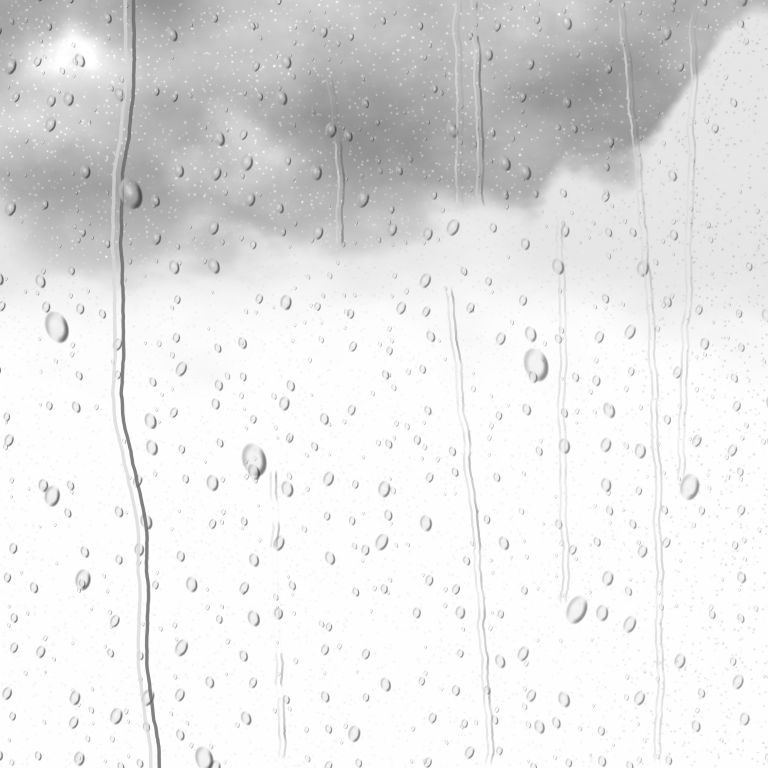
Write a Shadertoy shader that draws this texture.

```glsl
// Rain drops and running water trails on a window before a grey cloudy sky.
#define CLOUD_TONE 0.70
#define CLOUD_ROUGHNESS 0.28
#define DROP_SHADOW 0.50
#define GLINT 0.60
#define RIM_TONE 0.78
#define DARK_WATER 0.42
#define PALE_WATER 0.85
#define TRAIL_WIDTH 0.0014

float hash(vec2 p) {
  vec3 q = fract(p.xyx * 0.1031);
  q += dot(q, q.yzx + 33.33);
  return fract((q.x + q.y) * q.z);
}

vec2 hash2(vec2 p) { return vec2(hash(p), hash(p + 17.0)) - 0.5; }

float noise(vec2 p) {
  vec2 i = floor(p), f = fract(p), e = vec2(1, 0);
  f = f * f * (3.0 - 2.0 * f);
  return mix(mix(hash(i), hash(i + e), f.x), mix(hash(i + e.yx), hash(i + 1.0), f.x), f.y);
}

float fbm(vec2 p) {
  float sum = 0.0, amp = 0.5;
  for (int i = 0; i < 5; i++) {
    sum += amp * noise(p);
    p = mat2(1.6, 1.2, -1.2, 1.6) * p + 7.3;
    amp *= 0.5;
  }
  return sum;
}

// Lower outline of the cloud bank
float cloudMask(vec2 p, float rough) {
  float edge = 0.665 + 0.08 * exp(-18.0 * p.x) + 0.05 * smoothstep(0.2, 0.6, p.x)
    + 0.07 * smoothstep(0.68, 0.74, p.x) + 0.2 * smoothstep(0.82, 0.97, p.x);
  float soft = mix(0.045, 0.022, smoothstep(0.5, 0.75, p.x));
  return smoothstep(-soft, soft, p.y - edge + 0.16 * rough);
}

float sky(vec2 p, float mask, float rough) {
  vec2 w = p + 0.1 * (vec2(fbm(p * 11.0), fbm(p * 11.0 + 31.0)) - 0.48);
  // Light and dark patches: center, radii; then tone shift
  vec4 patches[10] = vec4[10](vec4(0.45, 1, 0.24, 0.08), vec4(0.7, 0.98, 0.1, 0.05),
    vec4(0.08, 0.92, 0.07, 0.03), vec4(0.06, 0.84, 0.12, 0.06), vec4(0.345, 0.82, 0.05, 0.045),
    vec4(0.28, 0.76, 0.04, 0.03), vec4(0.48, 0.85, 0.16, 0.07), vec4(0.77, 0.89, 0.12, 0.08),
    vec4(0.22, 0.98, 0.06, 0.05), vec4(0.03, 0.77, 0.08, 0.05));
  float shifts[10] = float[10](0.13, 0.1, 0.24, 0.11, 0.22, 0.13, -0.1, -0.11, -0.09, -0.05);
  float cloud = CLOUD_TONE + CLOUD_ROUGHNESS * rough;
  for (int i = 0; i < 10; i++) {
    vec2 d = (w - patches[i].xy) / patches[i].zw;
    cloud += shifts[i] * exp(-dot(d, d));
  }
  float open = mix(0.995, 0.9, smoothstep(0.5, 0.72, p.y + 0.2 * rough));
  return mix(open, cloud, mask);
}

// Lens-like bead: pale left rim, clear middle, dark right crescent
void addDrop(inout float tone, vec2 d, float r, float strength) {
  vec2 q = d / (r * vec2(0.82, 1.12));
  q.x += 0.3 * q.y * sin(r * 5000.0);
  float len = length(q), soft = 0.05 + 0.8 / (r * iResolution.y);
  float body = strength * (1.0 - smoothstep(1.0 - soft, 1.0 + soft, len));
  float rim = smoothstep(0.45, 0.85, len), side = dot(q, vec2(0.87, -0.45));
  vec2 g = q + vec2(0.1, -0.2);
  tone = mix(tone, RIM_TONE, 0.9 * body * rim * smoothstep(0.1, 0.8, -side));
  tone *= 1.0 - body * (0.06 + DROP_SHADOW * rim * smoothstep(0.05, 0.75, side));
  tone = mix(tone, 0.98, GLINT * body * exp(-6.0 * dot(g, g)));
}

// At most one bead per jittered grid cell
void scatterDrops(inout float tone, vec2 p, float grid, float chance, vec2 radii, float strength) {
  vec2 id = floor(p * grid) + grid * 3.0;
  vec2 d = fract(p * grid) - 0.5 - 0.56 * hash2(id);
  float size = hash(id + 41.0);
  if (hash(id + 73.0) < chance) addDrop(tone, d / grid, mix(radii.x, radii.y, size * size), strength);
}

float speck(vec2 p) {
  vec2 id = floor(p), d = fract(p) - 0.5 - 0.7 * hash2(id);
  return exp(-45.0 * dot(d, d)) * smoothstep(0.6, 1.0, hash(id + 5.0));
}

float stroke(float d, float width) {
  float soft = max(0.0008, 0.7 / iResolution.y);
  return 1.0 - smoothstep(width - soft, width + soft, abs(d));
}

// Two parallel water edges: a pale one and a shaded one
void addTrail(inout float tone, float d, float gap, float width, float dark, float visible) {
  tone = mix(tone, PALE_WATER, 0.75 * visible * stroke(d + gap, width));
  tone = mix(tone, DARK_WATER, dark * visible * stroke(d, width));
}

void mainImage(out vec4 fragColor, in vec2 fragCoord) {
  vec2 p = fragCoord / iResolution.xy;
  float rough = fbm(p * vec2(8, 12) + 4.0) - 0.5;
  float mask = cloudMask(p, rough), tone = sky(p, mask, rough);

  // Mist, then small and medium beads
  float mist = speck(p * 97.0) + speck(mat2(0.8, 0.6, -0.6, 0.8) * p * 123.0 + 300.0);
  tone += mist * mix(-0.05 - 0.09 * smoothstep(0.7, 1.0, p.x), 0.18, mask);
  float strength = mix(1.0, 0.7, p.x);
  scatterDrops(tone, p, 46.0, 0.24, vec2(0.002, 0.0042), 0.7 * strength);
  scatterDrops(tone, p + 0.013, 22.0, 0.68, vec2(0.005, 0.0098), strength);

  // Trails: top, bottom; then bend, shade, brokenness
  vec4 ends[8] = vec4[8](vec4(0.588, 0.63, 0.642, 0), vec4(0.81, 1, 0.86, 0),
    vec4(0.908, 0.99, 0.89, 0.37), vec4(0.734, 0.72, 0.739, 0.21), vec4(0.598, 1, 0.603, 0.73),
    vec4(0.618, 1, 0.629, 0.73), vec4(0.434, 0.9, 0.447, 0.68), vec4(0.36, 0.39, 0.37, 0));
  vec3 looks[8] = vec3[8](vec3(0.006, 0.45, 0), vec3(0.02, 0.25, 0), vec3(0.002, 0.22, 0),
    vec3(0, 0.2, 0), vec3(0, 0.12, 0), vec3(0.002, 0.7, 0.9), vec3(0.003, 0.7, 0.8), vec3(0, 0.5, 0.95));
  for (int i = 0; i < 8; i++) {
    vec4 e = ends[i];
    vec3 look = looks[i];
    float k = float(i) * 9.0, t = (e.y - p.y) / (e.y - e.w);
    float x = mix(e.x, e.z, t) + look.x * 4.0 * t * (1.0 - t) + 0.01 * (fbm(vec2(p.y * 28.0, k)) - 0.5);
    float gaps = smoothstep(0.42, 0.55, noise(vec2(p.y * 30.0, k)));
    float flow = 0.4 + 0.7 * noise(vec2(p.y * 65.0, k + 40.0));
    float inside = smoothstep(0.0, 0.03, t) * smoothstep(0.0, 0.03, 1.0 - t);
    addTrail(tone, p.x - x, 0.007, TRAIL_WIDTH, look.y, flow * inside * mix(1.0, gaps, look.z));
  }

  // Long dark trail on the left
  float fall = 1.0 - p.y;
  float x = 0.173 - 0.014 * smoothstep(0.1, 0.25, fall) + 0.032 * smoothstep(0.5, 0.72, fall)
    + 0.016 * smoothstep(0.86, 1.0, fall) + 0.008 * (fbm(vec2(fall * 22.0, 2)) - 0.5);
  addTrail(tone, p.x - x, 0.011, 1.6 * TRAIL_WIDTH, 0.85, 1.0);

  // Large beads: center, radius
  vec3 beads[9] = vec3[9](vec3(0.074, 0.574, 0.018), vec3(0.331, 0.401, 0.019),
    vec3(0.17, 0.748, 0.018), vec3(0.698, 0.525, 0.019), vec3(0.898, 0.366, 0.015),
    vec3(0.751, 0.206, 0.016), vec3(0.068, 0.354, 0.012), vec3(0.108, 0.245, 0.012),
    vec3(0.266, 0.012, 0.014));
  for (int i = 0; i < 9; i++) addDrop(tone, p - beads[i].xy, beads[i].z, strength);

  fragColor = vec4(vec3(clamp(tone, 0.0, 1.0)), 1);
}
```
